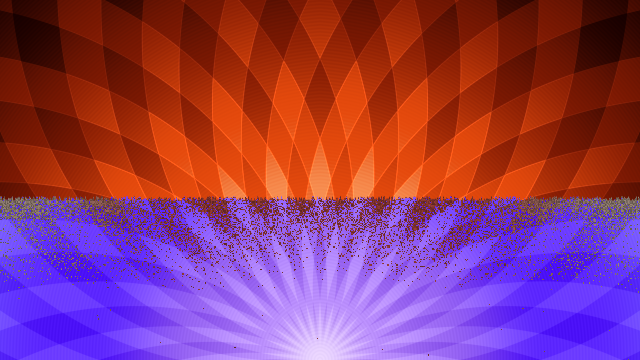
Write a Shadertoy shader that draws this background.

```glsl
const float PI = 3.14159265;
const float HORIZON = 0.449;     // height where the palettes meet
const float WAVES = 26.0;        // stripe pairs around the full circle
const float TWIST = 14.0;        // spiral phase per canvas height
const float PHASE = 0.84;        // spiral phase at the hub
const float CELL_CONTRAST = 0.24;
const float RIM_WIDTH = 0.0014;
const float GRAIN_ROWS = 320.0;
const float GRAIN_DEPTH = 0.27;  // reach of the grain below the horizon
const float RIPPLES = 105.0;     // fine arcs per canvas height

const vec3 EMBER_DARK = vec3(0.09, 0.00, 0.00);
const vec3 EMBER_RED = vec3(0.50, 0.10, 0.01);
const vec3 EMBER_ORANGE = vec3(0.90, 0.29, 0.05);
const vec3 EMBER_PALE = vec3(0.97, 0.56, 0.32);
const vec3 BLUE_FAR = vec3(0.47, 0.42, 1.00);
const vec3 BLUE_DEEP = vec3(0.36, 0.15, 1.00);
const vec3 VIOLET = vec3(0.58, 0.38, 0.95);
const vec3 LILAC = vec3(0.73, 0.56, 0.99);
const vec3 HUB_WHITE = vec3(0.92, 0.84, 1.00);
const vec3 GRAIN_RUST = vec3(0.48, 0.19, 0.17);
const vec3 GRAIN_GREY = vec3(0.48, 0.42, 0.38);

float hash(vec2 p) {
    vec3 q = fract(p.xyx * 0.1031);
    q += dot(q, q.yzx + 33.33);
    return fract((q.x + q.y) * q.z);
}

vec3 emberRamp(float level) {
    vec3 c = mix(EMBER_DARK, EMBER_RED, smoothstep(0.0, 0.5, level));
    c = mix(c, EMBER_ORANGE, smoothstep(0.42, 0.87, level));
    return mix(c, EMBER_PALE, smoothstep(0.84, 1.1, level));
}

vec3 violetRamp(float r) {
    vec3 c = mix(HUB_WHITE, LILAC, smoothstep(0.0, 0.18, r));
    c = mix(c, VIOLET, smoothstep(0.14, 0.42, r));
    c = mix(c, BLUE_DEEP, smoothstep(0.36, 0.64, r));
    return mix(c, BLUE_FAR, smoothstep(0.75, 1.05, r) * 0.6);
}

void mainImage(out vec4 fragColor, in vec2 fragCoord) {
    float pixel = 1.0 / iResolution.y;
    vec2 p = (fragCoord - vec2(0.5 * iResolution.x, 0.0)) * pixel;
    float r = max(length(p), 0.0001);
    float angle = atan(p.x, p.y);

    // Two opposing spirals overlap into petals
    float turn = TWIST * r + PHASE;
    vec2 wave = sin(vec2(turn + WAVES * angle, turn - WAVES * angle));
    float slope = length(vec2(WAVES / r, TWIST));
    float blur = slope * pixel * 0.75;
    vec2 stripe = smoothstep(-blur, blur, wave);
    float cell = 0.5 * (stripe.x + stripe.y);
    cell = mix(cell, 0.5, smoothstep(0.8, 2.5, blur));

    // Thin bright petal rims
    vec2 rimDistance = abs(wave) / slope;
    vec2 rims = 1.0 - smoothstep(RIM_WIDTH * 0.4, RIM_WIDTH + pixel * 0.5, rimDistance);
    float rim = max(rims.x, rims.y);

    // Fine arcs
    float ripple = sin(2.0 * PI * RIPPLES * (r + 0.08 * abs(p.x)));

    // Upper fan
    float level = 1.43 - r + CELL_CONTRAST * (cell - 0.5);
    vec3 upper = emberRamp(level + 0.012 * ripple);
    upper += vec3(0.16, 0.09, 0.06) * rim * smoothstep(0.1, 0.9, level);

    // Lower fan
    vec3 lower = violetRamp(r);
    lower += vec3(0.13, 0.17, 0.06) * (cell - 0.5) * smoothstep(0.02, 0.15, r);
    lower += 0.012 * ripple;

    // Grain gathers below the horizon and in the dark petals
    vec2 grainCell = floor(p * GRAIN_ROWS);
    float grain = hash(grainCell + 517.0);
    float depth = (HORIZON - p.y) / GRAIN_DEPTH;
    float side = smoothstep(0.35, 0.85, abs(p.x));
    float density = mix(0.72, 0.12, cell) * (1.0 - smoothstep(0.1, 1.0, depth));
    density += 0.4 * (1.0 - smoothstep(0.0, 0.24, depth));
    density *= smoothstep(0.18, 0.42, r) * (0.9 + 0.15 * ripple);
    vec3 speck = mix(GRAIN_RUST, GRAIN_GREY, side);
    speck *= 0.75 + 0.5 * hash(grainCell + 91.0);
    lower = mix(lower, speck, step(grain, density));

    // Ragged seam
    float jag = (hash(vec2(grainCell.x, 7.0) + 211.0) - 0.5) * 0.012;
    float above = smoothstep(-pixel, pixel, p.y - HORIZON - jag);
    fragColor = vec4(clamp(mix(lower, upper, above), 0.0, 1.0), 1.0);
}
```
